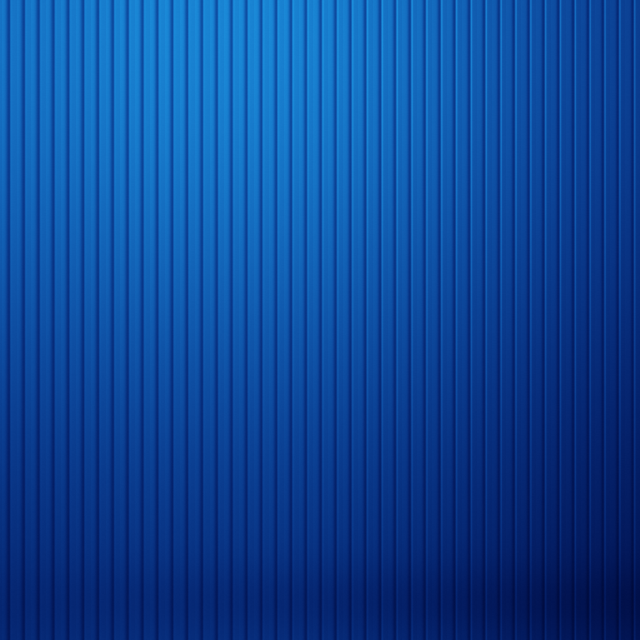
Reproduce this pattern procedurally as a WebGL 1 fragment shader.

```glsl
precision highp float;
// Vertical blue ribbed panels with shaded grooves and lit edges under a soft light.
uniform vec2 u_resolution;

float bell(float x, float width) {
  return exp(-x * x / (width * width));
}

// Broad light: strongest at the upper left of centre, fading down and right.
float ambientLight(vec2 uv) {
  float light = mix(0.19, 0.525, smoothstep(0.0, 1.0, uv.y));
  light *= 1.0 - 0.54 * smoothstep(0.38, 1.06, uv.x);
  light *= 0.88 + 0.12 * smoothstep(0.0, 0.28, uv.x);
  float floorShade = bell(uv.y - 0.06, 0.06) * mix(0.1, 0.3, uv.x);
  return light * (1.0 - floorShade);
}

// Deep navy to bright azure, driven by the green level.
vec3 blueRamp(float level) {
  return vec3(max(0.21 * level - 0.01, 0.0), level, 1.15 * sqrt(level));
}

float hash(vec2 p) {
  return fract(sin(dot(p, vec2(127.1, 311.7))) * 43758.5453);
}

void main() {
  vec2 uv = gl_FragCoord.xy / u_resolution;
  float ribs = 43.12;
  float pixel = ribs / u_resolution.x;

  // Signed distance from the nearest groove, in rib widths.
  float d = fract(uv.x * ribs - 0.118) - 0.5;

  // Soft shadow on the left of each groove, crisp wall on its right.
  float shadowWidth = d < 0.0 ? mix(0.21, 0.12, uv.x) : 0.075;
  float shadow = bell(d, max(shadowWidth, 0.6 * pixel));

  // Thin lit edge that sharpens towards the right side.
  float edge = bell(d - 0.15, max(0.06, 0.6 * pixel));
  float edgeGain = mix(0.05, 0.55, smoothstep(0.3, 1.0, uv.x));

  float level = ambientLight(uv);
  level *= 1.0 - 0.06 * d;
  level *= 1.0 - mix(0.45, 0.38, uv.x) * shadow;
  level *= 1.0 + edgeGain * edge;

  // Faint grain breaks up banding.
  float grain = hash(floor(uv * 512.0)) - 0.5;
  gl_FragColor = vec4(blueRamp(level) + 0.006 * grain, 1.0);
}
```
